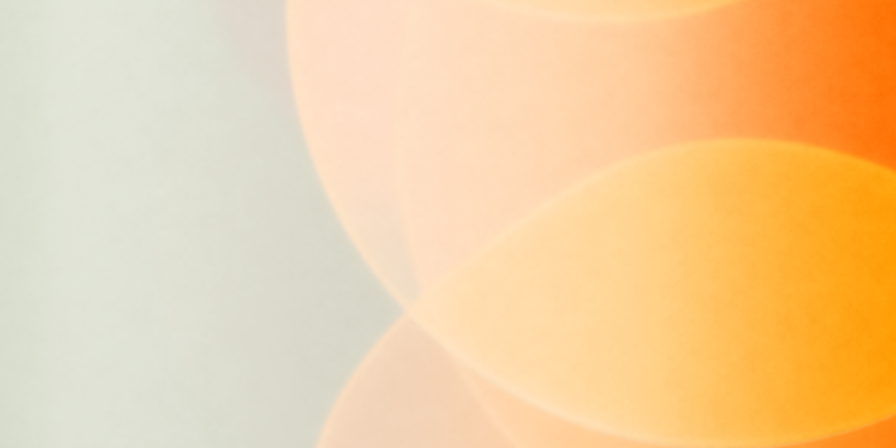
A WebGL 1 fragment shader for this background:

```glsl
precision highp float;
uniform vec2 u_resolution;

float hash(vec2 p) {
  return fract(sin(dot(p, vec2(127.1, 311.7))) * 43758.55);
}

float noise(vec2 p) {
  vec2 i = floor(p), f = fract(p);
  f = f * f * (3.0 - 2.0 * f);
  return mix(mix(hash(i), hash(i + vec2(1, 0)), f.x),
             mix(hash(i + vec2(0, 1)), hash(i + vec2(1, 1)), f.x), f.y);
}

// Signed distance to a circle, negative inside
float circle(vec2 p, vec2 center, float radius) {
  return length(p - center) - radius;
}

// Lower disc, with a flattened upper left shoulder
float lowerDisc(vec2 p) {
  vec2 q = p - vec2(1.628, -0.224);
  float a = atan(q.x, q.y);
  float dip = (a + 0.62) / 0.38;
  float radius = 0.917 - 0.045 * exp(-dip * dip) + 0.035 * smoothstep(0.9, 1.4, -a);
  return length(q) - radius;
}

float fill(float d, float blur) {
  return 1.0 - smoothstep(-blur, blur, d);
}

// Soft bright line just inside an edge, with a wider glow
float rim(float d) {
  float line = (d + 0.009) / 0.011;
  float glow = (d + 0.022) / 0.035;
  return 0.42 * exp(-line * line) + 0.28 * exp(-glow * glow);
}

// Four-stop horizontal ramp with long, overlapping blends
vec3 ramp(float x, vec3 a, vec3 b, vec3 c, vec3 d) {
  vec3 color = mix(a, b, smoothstep(0.80, 1.35, x));
  color = mix(color, c, smoothstep(1.15, 1.75, x));
  return mix(color, d, smoothstep(1.38, 2.10, x));
}

void main() {
  vec2 p = gl_FragCoord.xy / u_resolution.y;
  p.x *= 2.0 * u_resolution.y / u_resolution.x;

  float upper = circle(p, vec2(1.615, 0.974), 0.974);
  float right = circle(p, vec2(1.922, 0.700), 1.042);
  float top = circle(p, vec2(1.354, 1.833), 0.885);
  float blush = circle(p, vec2(1.040, 1.210), 0.610);
  float ghost = circle(p, vec2(0.880, 0.450), 0.540);
  float lower = lowerDisc(p);

  // Grey-green backdrop
  vec3 color = mix(vec3(0.850, 0.870, 0.805), vec3(0.878, 0.890, 0.838),
                   smoothstep(0.0, 0.16, p.x));
  color = mix(color, vec3(0.838, 0.838, 0.780), smoothstep(0.20, 0.85, p.x));
  color += 0.012 * (p.y - 0.4);
  color += vec3(0.008, 0.002, 0.002) * fill(ghost, 0.02);
  color = mix(color, vec3(0.885, 0.830, 0.785), 0.6 * fill(blush, 0.045));

  // Peach to orange light
  vec3 peach = ramp(p.x, vec3(0.995, 0.875, 0.775), vec3(1.0, 0.845, 0.690),
                    vec3(1.0, 0.740, 0.490), vec3(1.0, 0.440, 0.0));
  vec3 amber = ramp(p.x, vec3(1.0, 0.875, 0.720), vec3(1.0, 0.855, 0.645),
                    vec3(1.0, 0.795, 0.460), vec3(1.0, 0.610, 0.0));
  vec3 dusk = ramp(p.x, vec3(0.945, 0.830, 0.730), vec3(1.0, 0.810, 0.625),
                   vec3(1.0, 0.720, 0.430), vec3(1.0, 0.500, 0.06));

  // Overlapping discs
  float inUpper = fill(upper, 0.010);
  float inLower = fill(lower, 0.010);
  float inRight = fill(right, 0.016);
  float fade = mix(smoothstep(0.28, 0.68, p.y), 1.0, inRight);
  color = mix(color, peach, inUpper * (0.50 + 0.50 * fade));
  color = mix(color, vec3(1.0, 0.865, 0.780), 0.30 * inUpper * fill(blush, 0.06) * (1.0 - inRight));
  color = mix(color, dusk, inLower * (1.0 - inUpper));
  color += vec3(0.020, 0.008, -0.012) * inRight * inLower * (1.0 - inUpper);
  color = mix(color, amber, inLower * inUpper);
  color = mix(color, amber, 0.65 * fill(top, 0.010));

  // Luminous rims, paler on the left and golden on the right
  vec3 glow = mix(vec3(1.0, 0.895, 0.775), vec3(1.0, 0.690, 0.110),
                  smoothstep(1.20, 2.10, p.x));
  color = mix(color, glow, 0.95 * rim(upper));
  color = mix(color, glow, 0.80 * rim(lower));
  color = mix(color, glow, 0.55 * rim(right));
  color = mix(color, glow, 0.80 * rim(top));

  // Soft mottling and fine grain, stronger in the orange
  float mottle = noise(p * 28.0) + 0.8 * noise(p * 75.0) + 0.8 * noise(p * 150.0) - 1.3;
  float strength = 0.008 + 0.010 * smoothstep(1.2, 1.9, p.x);
  color += strength * mottle * vec3(0.5, 1.0, 1.2);
  gl_FragColor = vec4(clamp(color, 0.0, 1.0), 1.0);
}
```
